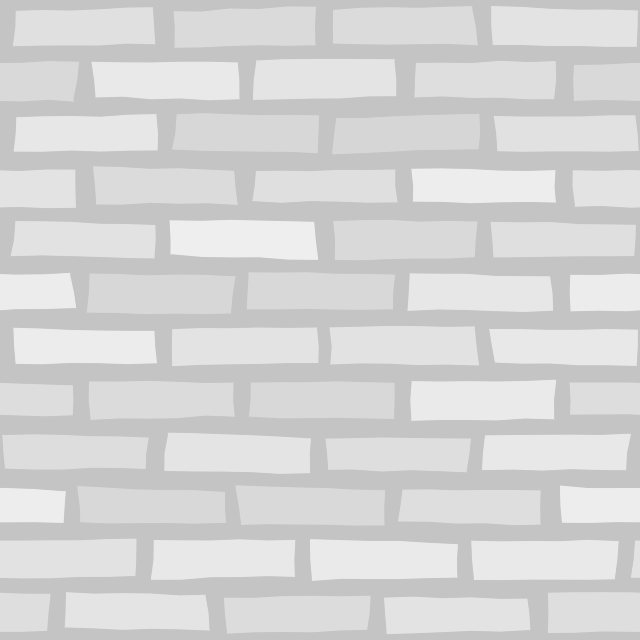
Reproduce this pattern procedurally as a Shadertoy shader.

```glsl
// Pale grey hand-cut bricks in running bond, four across and twelve down, on flat mortar.

float hash(vec3 p) {
    p = fract(p * vec3(0.1031, 0.1130, 0.0973));
    p += dot(p, p.yzx + 33.33);
    return fract((p.x + p.y) * p.z);
}

// Straight segments joining random heights in -1..1
float jagged(float t, vec2 brick, float seed) {
    float node = floor(t);
    float a = hash(vec3(brick + 7.0, seed + node));
    float b = hash(vec3(brick + 7.0, seed + node + 1.0));
    return mix(a, b, t - node) * 2.0 - 1.0;
}

// Outward offset of one side: a corner-to-corner tilt plus small kinks
float sideOffset(float t, vec2 brick, float seed, float kinks) {
    t = clamp(t, 0.0, 0.999);
    return 0.0048 * jagged(t, brick, seed)
         + 0.0016 * jagged(t * kinks, brick, seed + 10.0);
}

void mainImage(out vec4 fragColor, in vec2 fragCoord) {
    vec2 uv = fragCoord / iResolution.y;
    float pixel = 1.0 / iResolution.y;

    // Running bond: alternate rows move half a brick, lower rows drift left
    float row = floor(uv.y * 12.0);
    float shift = 0.5 * mod(row + 1.0, 2.0) + 0.04 - 0.19 * exp(-0.4 * row);
    shift += 0.03 * (hash(vec3(row, 3.0, 5.0)) - 0.5);
    float along = uv.x * 4.0 - shift;
    vec2 brick = vec2(mod(floor(along), 4.0), row);
    vec2 cell = vec2(fract(along), fract(uv.y * 12.0));
    vec2 p = (cell - 0.5) / vec2(4.0, 12.0);

    // Distance inside the four uneven sides
    vec2 t = p / vec2(0.224, 0.056) + 0.5;
    float right = 0.112 + sideOffset(t.y, brick, 20.0, 2.0) - p.x;
    float left = 0.112 + sideOffset(t.y, brick, 40.0, 2.0) + p.x;
    float top = 0.028 + sideOffset(t.x, brick, 60.0, 5.0) - p.y;
    float bottom = 0.028 + sideOffset(t.x, brick, 80.0, 5.0) + p.y;
    float inside = min(min(left, right), min(top, bottom));

    // Each brick has its own flat tone, more often dark than light
    float tone = mix(0.84, 0.94, pow(hash(vec3(brick + 2.0, 120.0)), 1.5));
    float mask = smoothstep(-0.6 * pixel, 0.6 * pixel, inside);
    fragColor = vec4(vec3(mix(0.77, tone, mask)), 1.0);
}
```
